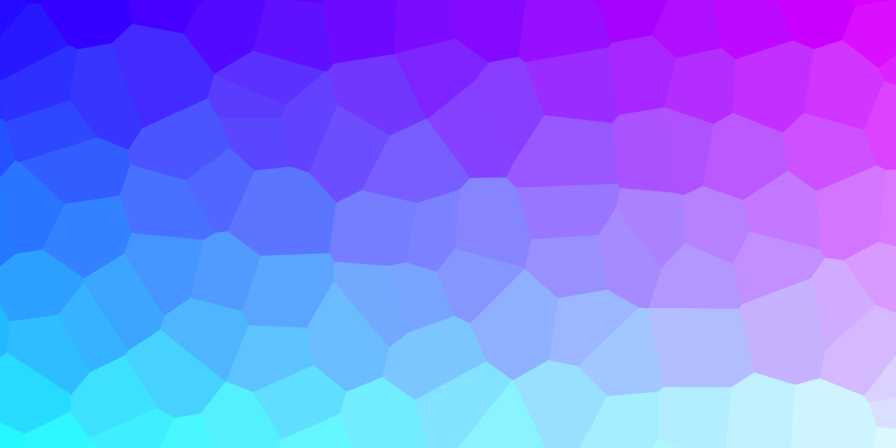
Write a Shadertoy shader that draws this background.

```glsl
// Voronoi mosaic: flat cells tinted by a blue, magenta, cyan and white gradient.

const float CELL_SIZE = 0.15;   // grid spacing, in canvas heights
const float JITTER = 0.94;      // how far seeds stray inside their grid square

// Integer hash: grid square -> two values in 0..1
vec2 hash2(ivec2 cell) {
    uvec2 v = uvec2(cell + 64) * 1664525u + 1013904u;
    v.x += v.y * 1664525u;
    v.y += v.x * 1664525u;
    v ^= v >> 16u;
    v.x += v.y * 1664525u;
    v.y += v.x * 1664525u;
    v ^= v >> 16u;
    return vec2(v & 65535u) / 65535.0;
}

// Seed point of a grid square, in canvas heights
vec2 seedPoint(ivec2 cell, float size, float jitter) {
    return (vec2(cell) + 0.5 + jitter * (hash2(cell) - 0.5)) * size;
}

// Red grows to the right, green grows downward, blue stays full
vec3 gradientColor(vec2 uv) {
    uv = clamp(uv, 0.0, 1.0);
    return vec3(mix(0.14, 0.86, uv.x), mix(0.97, 0.0, uv.y), 1.0);
}

// Finds the nearest and second nearest seeds around p
void nearestSeeds(vec2 p, float size, float jitter, out vec2 first, out vec2 second) {
    ivec2 home = ivec2(floor(p / size));
    float firstDist = 1e5;
    float secondDist = 1e5;
    first = p;
    second = p;
    for (int y = -2; y <= 2; y++) {
        for (int x = -2; x <= 2; x++) {
            vec2 seed = seedPoint(home + ivec2(x, y), size, jitter);
            float dist = distance(p, seed);
            if (dist < firstDist) {
                second = first;
                secondDist = firstDist;
                first = seed;
                firstDist = dist;
            } else if (dist < secondDist) {
                second = seed;
                secondDist = dist;
            }
        }
    }
}

// Distance from p to the line halfway between two seeds
float borderDistance(vec2 p, vec2 a, vec2 b) {
    return dot(0.5 * (a + b) - p, normalize(b - a));
}

void mainImage(out vec4 fragColor, in vec2 fragCoord) {
    vec2 p = fragCoord / iResolution.y;
    vec2 canvas = vec2(iResolution.x / iResolution.y, 1.0);

    vec2 first, second;
    nearestSeeds(p, CELL_SIZE, JITTER, first, second);

    // Blend the two cell colours across a soft border
    float softness = 0.75 / iResolution.y;
    float inside = smoothstep(-softness, softness, borderDistance(p, first, second));
    vec3 color = mix(gradientColor(second / canvas), gradientColor(first / canvas), inside);

    fragColor = vec4(color, 1.0);
}
```
